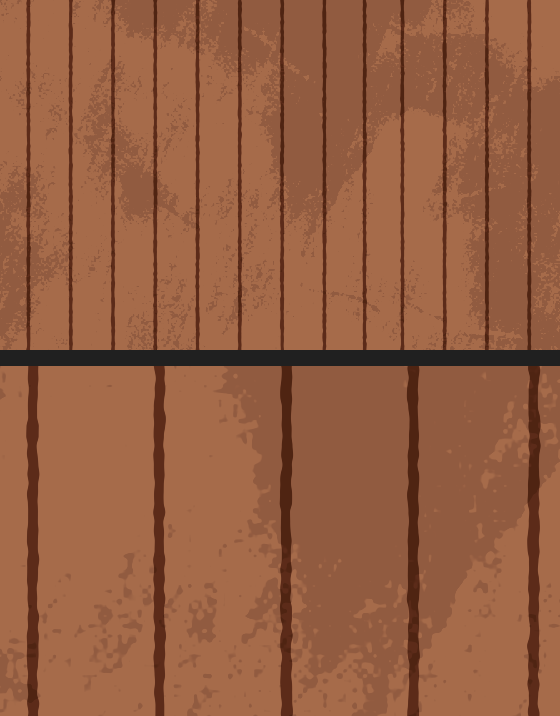
Top: the whole. Bottom: its middle third, enlarged.
A Shadertoy shader for this texture:

```glsl
#define LINES 13
#define PITCH 0.1208
#define FIRST_LINE 0.0813
#define SQUEEZE 0.0188
#define HALF_WIDTH 0.0050
#define GRAIN_SCALE 210.0
#define SCRATCHES 8
#define BOARD_LIGHT vec3(0.65, 0.42, 0.29)
#define BOARD_WORN vec3(0.57, 0.355, 0.25)
#define GROOVE_LIGHT vec3(0.36, 0.17, 0.10)
#define GROOVE_WORN vec3(0.31, 0.14, 0.07)

float hash(vec2 p) {
    vec3 h = fract(p.xyx * 0.1031);
    h += dot(h, h.yzx + 33.33);
    return fract((h.x + h.y) * h.z);
}

float noise(vec2 p) {
    vec2 cell = floor(p), f = fract(p);
    f = f * f * (3.0 - 2.0 * f);
    float low = mix(hash(cell), hash(cell + vec2(1, 0)), f.x);
    float high = mix(hash(cell + vec2(0, 1)), hash(cell + vec2(1, 1)), f.x);
    return mix(low, high, f.y);
}

float fbm(vec2 p) {
    float sum = 0.0, amp = 0.5;
    for (int i = 0; i < 5; i++) {
        sum += amp * noise(p);
        p = mat2(1.6, 1.2, -1.2, 1.6) * p + 17.3;
        amp *= 0.5;
    }
    return sum;
}

float blob(vec2 p, vec2 centre, vec2 radius) {
    return 1.0 - smoothstep(0.65, 1.3, length((p - centre) / radius));
}

float segment(vec2 p, vec2 a, vec2 b) {
    vec2 ab = b - a;
    return length(p - a - ab * clamp(dot(p - a, ab) / dot(ab, ab), 0.0, 1.0));
}

// Broad layout of the worn areas, 0 to 1
float wornAreas(vec2 p) {
    p += 0.10 * (vec2(fbm(p * 5.0), fbm(p * 5.0 + 40.0)) - 0.5);
    float worn = blob(p, vec2(0.76, 1.00), vec2(0.48, 0.20));
    worn = max(worn, blob(p, vec2(0.94, 0.64), vec2(0.17, 0.33)));
    worn = max(worn, blob(p, vec2(1.53, 0.38), vec2(0.23, 0.42)));
    worn = max(worn, blob(p, vec2(1.27, 0.76), vec2(0.22, 0.14)));
    worn = max(worn, 0.6 * blob(p, vec2(0.05, 0.32), vec2(0.16, 0.25)));
    worn = max(worn, 0.5 * blob(p, vec2(0.37, 0.62), vec2(0.16, 0.24)));

    // Clean wedge with a crisp slanted edge
    float x = p.x - 1.16;
    float wedge = 0.69 + min(1.45 * x, -0.4 * x) - p.y;
    float clean = smoothstep(-0.01, 0.02, wedge) * (1.0 - smoothstep(0.12, 0.24, x));
    return worn * (1.0 - 0.9 * clean);
}

// Slanted scuffs that either add or remove wear
float scratches(vec2 p) {
    float sum = 0.0;
    p += 0.03 * (noise(p * 9.0) - 0.5);
    for (int i = 0; i < SCRATCHES; i++) {
        float id = float(i);
        vec2 a = vec2(1.6 * hash(vec2(id, 3.0)), hash(vec2(id, 8.0)));
        vec2 b = a + vec2(0.22, 0.24 * (hash(vec2(id, 5.0)) - 0.7));
        float strength = mod(id, 2.0) < 0.5 ? 0.25 : -0.25;
        sum += strength * (1.0 - smoothstep(0.001, 0.012, segment(p, a, b)));
    }
    return sum;
}

float wearMask(vec2 p) {
    vec2 along = mat2(0.94, 0.34, -0.34, 0.94) * p;
    float streaks = noise(along * vec2(75.0, 9.0)) - 0.5;
    float grain = 0.65 * noise(p * GRAIN_SCALE) + 0.35 * noise(p * GRAIN_SCALE * 0.5 + 9.0) - 0.5;
    float wear = 0.24 + 0.52 * wornAreas(p) + scratches(p);
    wear += 0.9 * (fbm(p * 7.0 + 5.0) - 0.48) + 0.28 * streaks + 0.55 * grain;
    return smoothstep(0.46, 0.54, wear);
}

// Vertical grooves with slightly ragged edges
float grooveMask(vec2 p, float pixel) {
    float mask = 0.0;
    for (int i = 0; i < LINES; i++) {
        float id = float(i);
        float centre = FIRST_LINE + PITCH * id - SQUEEZE * smoothstep(7.4, 9.0, id);
        centre += 0.0016 * (noise(vec2(p.y * 70.0, id * 7.0)) - 0.5);
        float halfWidth = HALF_WIDTH + 0.0018 * (noise(vec2(p.y * 110.0, id * 7.0 + 3.0)) - 0.5);
        float edge = abs(p.x - centre) - halfWidth;
        mask = max(mask, 1.0 - smoothstep(-0.6 * pixel, 0.6 * pixel, edge));
    }
    return mask;
}

void mainImage(out vec4 fragColor, in vec2 fragCoord) {
    vec2 p = fragCoord / iResolution.y;
    float wear = wearMask(p);
    vec3 board = mix(BOARD_LIGHT, BOARD_WORN, wear);
    vec3 groove = mix(GROOVE_LIGHT, GROOVE_WORN, wear);
    fragColor = vec4(mix(board, groove, grooveMask(p, 1.0 / iResolution.y)), 1.0);
}
```
